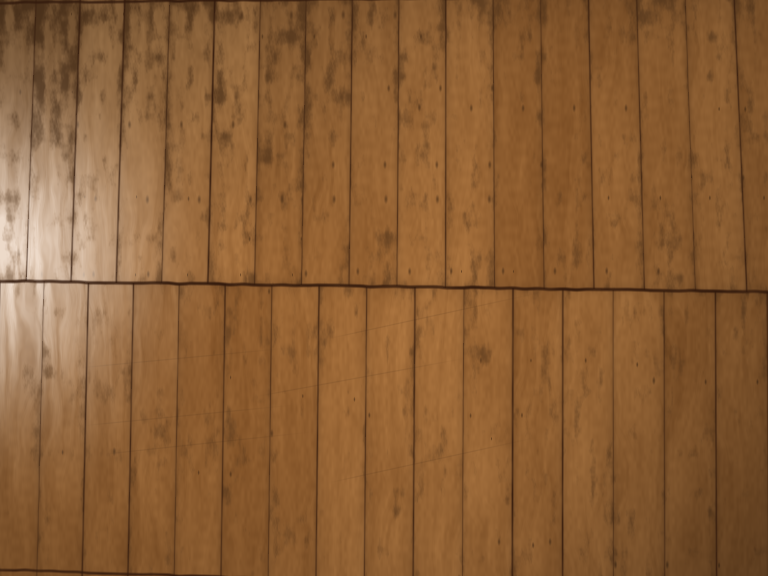
A Shadertoy shader for this texture:

```glsl
// Worn parquet floor: two rows of narrow upright boards, about sixteen per row.
// Quadratic seam spacing gives the slight perspective; noise adds grain, grime
// and pits, and a soft lamp glare falls on the left edge.

const vec3 WOOD_DARK = vec3(0.475, 0.295, 0.135);
const vec3 WOOD_LIGHT = vec3(0.665, 0.455, 0.25);
const vec3 GRIME = vec3(0.29, 0.185, 0.095);
const vec3 SEAM = vec3(0.19, 0.095, 0.045);
const vec3 GLARE = vec3(0.95, 0.88, 0.82);

float hash(vec2 p) {
    return fract(sin(dot(p, vec2(127.1, 311.7))) * 43758.5);
}

float noise(vec2 p) {
    vec2 i = floor(p), f = fract(p);
    f = f * f * (3.0 - 2.0 * f);
    return mix(mix(hash(i), hash(i + vec2(1, 0)), f.x),
               mix(hash(i + vec2(0, 1)), hash(i + vec2(1, 1)), f.x), f.y);
}

float fbm(vec2 p) {
    float sum = 0.0, amp = 0.5;
    for (int i = 0; i < 4; i++) {
        sum += amp * noise(p);
        p = p * 2.03 + 17.3;
        amp *= 0.5;
    }
    return sum / 0.9375;
}

// Coverage of a line of given half width, with a smoothed edge
float line(float dist, float halfWidth, float blur) {
    return 1.0 - smoothstep(halfWidth - blur, halfWidth + blur, abs(dist));
}

// Board coordinate: seam n lies at x = k.x + k.y * n + k.z * n * n
float boardCoord(float x, vec3 k) {
    return (sqrt(max(k.y * k.y + 4.0 * k.z * (x - k.x), 0.0)) - k.y) / (2.0 * k.z);
}

// Small elongated pits, one at most in each cell; density is a probability
float pits(vec2 p, vec2 cells, float density) {
    vec2 g = p * cells, id = floor(g);
    vec2 centre = 0.3 + 0.4 * vec2(hash(id), hash(id + 41.0));
    float radius = mix(0.1, 0.28, hash(id + 73.0));
    float d = length((fract(g) - centre) * vec2(1.0, 0.8));
    return step(hash(id + 19.0), density) * (1.0 - smoothstep(0.0, radius, d));
}

// Long faint scratches slanting up to the right
float scratches(vec2 uv, float blur) {
    float sum = 0.0;
    for (int i = 0; i < 6; i++) {
        float r = hash(vec2(float(i), 5.0)), start = 0.08 + 0.4 * r;
        float y = 0.16 + 0.05 * float(i) + (0.12 + 0.2 * r) * (uv.x - start);
        float span = smoothstep(start, start + 0.05, uv.x)
                   * (1.0 - smoothstep(start + 0.18, start + 0.3, uv.x));
        sum += span * line(uv.y - y, 0.001, blur);
    }
    return sum;
}

void mainImage(out vec4 fragColor, in vec2 fragCoord) {
    vec2 uv = fragCoord / iResolution.xy;
    vec2 p = vec2(uv.x, uv.y * 0.75);
    float blur = max(0.0016, 1.0 / iResolution.x);

    // Row joints, slightly tilted
    float ragged = 0.002 * (noise(vec2(uv.x * 60.0, 2.0)) - 0.5);
    float midGap = uv.y - (0.512 - 0.019 * uv.x + ragged);
    float topGap = uv.y - (0.995 + 0.014 * uv.x + ragged);
    float lowGap = uv.y - (0.011 - 0.045 * uv.x + ragged);
    float upper = step(0.0, midGap);

    // Boards within the row
    vec3 upperSeams = mix(vec3(0.034, 0.0579, 0.00031), vec3(0.047, 0.0573, 0.00022), uv.y * 2.0 - 1.0);
    vec3 lowerSeams = mix(vec3(0.048, 0.0586, 0.00033), vec3(0.057, 0.0577, 0.00034), uv.y * 2.0);
    vec3 seams = mix(lowerSeams, upperSeams, upper);
    float n = boardCoord(uv.x, seams);
    float seamId = floor(n + 0.5);
    float seamDist = (n - seamId) * (seams.y + 2.0 * seams.z * n);
    vec2 board = vec2(floor(n), upper * 31.0 + 7.0);
    float tone = hash(board);
    vec2 shifted = p + board * vec2(0.37, 0.53);

    // Wood: board tone, blotches and fine upright grain
    float warp = fbm(shifted * vec2(16.0, 6.0));
    float grain = fbm(vec2(shifted.x * 110.0 + warp * 6.0, shifted.y * 12.0));
    float fibre = noise(shifted * vec2(300.0, 110.0));
    float shade = 0.5 + 0.4 * (tone - 0.5) + 0.5 * (warp - 0.5)
                + 0.5 * (grain - 0.5) + 0.2 * (fibre - 0.5);
    vec3 col = mix(WOOD_DARK, WOOD_LIGHT, shade);

    // Grime: greyest at the upper left, in fine streaks near seams and ends
    float worn = upper * smoothstep(0.8, 0.0, uv.x) * smoothstep(0.45, 1.0, uv.y);
    col = mix(col, vec3(dot(col, vec3(0.33))) * vec3(1.13, 0.97, 0.74), 0.35 * worn);
    float stain = fbm(shifted * vec2(95.0, 38.0));
    float patches = fbm(shifted * vec2(22.0, 9.0) + 5.0);
    float edge = exp(-abs(seamDist) / 0.004);
    float ends = exp(-abs(midGap) / 0.012) + exp(-abs(topGap) / 0.07);
    float dirt = smoothstep(0.56, 0.85, 0.6 * stain + 0.4 * patches + 0.1 * edge
                            + 0.09 * ends + 0.06 * worn + 0.03 * upper);
    col = mix(col, GRIME, dirt * (0.55 + 0.3 * worn));
    col = mix(col, GRIME, 0.26 * edge + 0.17 * min(ends, 1.0));
    col = mix(col, GRIME, 0.65 * pits(shifted, vec2(80.0, 42.0), 0.02 + 0.05 * upper));
    col = mix(col, GRIME, 0.16 * scratches(uv, blur));

    // Light: fall-off to the corners, then the broken glare at left
    vec2 away = (uv - vec2(0.46, 0.56)) * vec2(1.0, 0.9);
    col *= 1.06 - 0.5 * dot(away, away) - 0.14 * smoothstep(0.6, 1.0, uv.x) * (1.0 - uv.y);
    vec2 g = (uv - vec2(0.0, 0.55)) / vec2(0.15, 0.23);
    float sheen = exp(-dot(g, g)) * (0.78 + 0.3 * tone + 0.7 * (grain - 0.5));
    col = mix(col, GLARE, clamp(sheen * (1.0 - 0.5 * dirt), 0.0, 0.95));

    // Dark seams, each of its own strength and fading along its length
    float weight = hash(vec2(seamId, upper + 3.0));
    float fade = 0.65 + 0.5 * noise(vec2(seamId * 7.3, uv.y * 22.0 + upper * 50.0));
    float gap = line(seamDist, mix(0.0002, 0.0009, weight), blur);
    col = mix(col, SEAM, min(gap * fade * (0.6 + 0.35 * weight), 0.95));
    float joint = max(line(midGap, 0.0026, blur * 1.5),
                      max(line(topGap, 0.0022, blur * 1.5), line(lowGap, 0.0022, blur * 1.5)));
    col = mix(col, SEAM, joint * (0.75 + 0.2 * noise(vec2(uv.x * 45.0, 9.0))));

    fragColor = vec4(clamp(col, 0.0, 1.0), 1.0);
}
```
